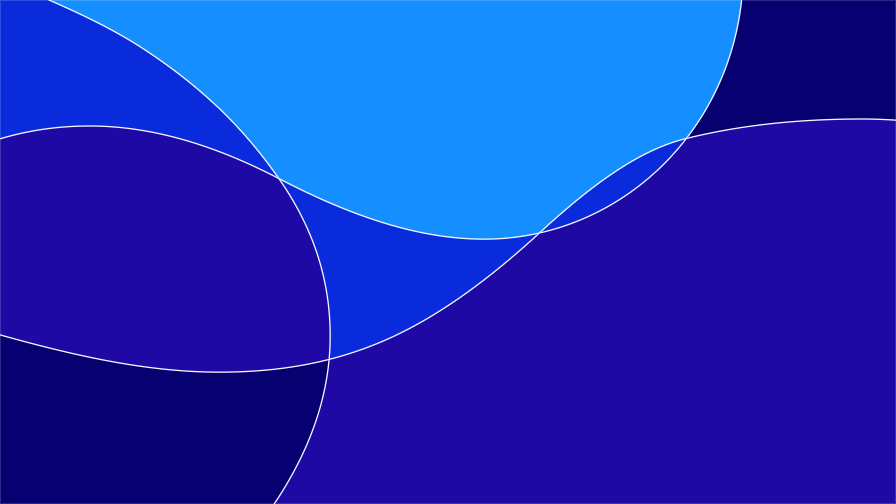
This background is drawn by a Shadertoy shader. Its source:

```glsl
const vec3 DARK   = vec3(0.027, 0.000, 0.440);
const vec3 PURPLE = vec3(0.118, 0.035, 0.643);
const vec3 BLUE   = vec3(0.040, 0.170, 0.860);
const vec3 SKY    = vec3(0.082, 0.560, 1.000);
const vec3 LINE   = vec3(0.96, 0.97, 1.0);

const float ASPECT = 16.0 / 9.0;
const float LINE_HALF_WIDTH = 0.0013;
const float FRAME_STRENGTH = 0.25;
const float CORNER_START = 1.2;

// Bowl that continues the middle wave on the right
const vec2 BOWL_CENTER = vec2(0.9606, 1.0579);
const vec2 BOWL_RADII  = vec2(0.5139, 0.5324);

// Curve knots: position along the axis, height, slope
const vec3 KNOTS[16] = vec3[16](
    // Left arc, running upwards
    vec3(0.0, 0.544, 0.67), vec3(0.3333, 0.6551, 0.0), vec3(0.6458, 0.5532, -0.7),
    vec3(0.9074, 0.2778, -1.55), vec3(1.0, 0.0972, -2.3),
    // Middle wave
    vec3(0.0, 0.7245, 0.3), vec3(0.1782, 0.75, 0.0),
    vec3(0.5532, 0.6458, -0.52), vec3(0.9606, 0.5255, 0.0),
    // Lower wave
    vec3(0.0, 0.3356, -0.28), vec3(0.4352, 0.2616, 0.0), vec3(0.7824, 0.3333, 0.47),
    vec3(1.0694, 0.537, 0.92), vec3(1.3588, 0.7245, 0.25), vec3(1.713, 0.7639, 0.0),
    vec3(1.7778, 0.7616, -0.06)
);

// Signed distance to a smooth curve through a run of knots
float curveDistance(vec2 p, int first, int last) {
    int i = first;
    while (i < last - 1 && p.x > KNOTS[i + 1].x) i++;
    vec3 a = KNOTS[i], b = KNOTS[i + 1];
    float span = b.x - a.x;
    float t = (p.x - a.x) / span;
    float rise = b.y - a.y, m0 = a.z * span, m1 = b.z * span;
    float c2 = 3.0 * rise - 2.0 * m0 - m1;
    float c3 = m0 + m1 - 2.0 * rise;
    float height = a.y + t * (m0 + t * (c2 + t * c3));
    float slope = (m0 + t * (2.0 * c2 + 3.0 * t * c3)) / span;
    return (p.y - height) / sqrt(1.0 + slope * slope);
}

// Approximate ellipse distance, positive inside
float bowlDistance(vec2 p) {
    vec2 e = (p - BOWL_CENTER) / BOWL_RADII;
    float k = length(e);
    return (1.0 - k) * k / max(length(e / BOWL_RADII), 1e-4);
}

float coverage(float d, float px) {
    return clamp(d / px + 0.5, 0.0, 1.0);
}

float stroke(float d, float px) {
    return coverage(d + LINE_HALF_WIDTH, px) - coverage(d - LINE_HALF_WIDTH, px);
}

void mainImage(out vec4 fragColor, in vec2 fragCoord) {
    vec2 size = vec2(ASPECT, 1.0);
    vec2 p = fragCoord / iResolution.xy * size;
    float px = 1.0 / iResolution.y;

    float arc = curveDistance(p.yx, 0, 4);
    float wave = p.x < BOWL_CENTER.x ? curveDistance(p, 5, 8) : bowlDistance(p);
    float low = curveDistance(p, 9, 15);

    // Each overlap lifts the fill by one shade
    float a = coverage(arc, px), b = coverage(wave, px), c = coverage(low, px);
    float level = a + b + c;
    vec3 color = mix(DARK, PURPLE, clamp(level, 0.0, 1.0));
    color = mix(color, BLUE, clamp(level - 1.0, 0.0, 1.0));
    color = mix(color, SKY, clamp(level - 2.0, 0.0, 1.0));

    // Dark upper right corner
    color = mix(color, DARK, a * c * (1.0 - b) * step(CORNER_START, p.x));

    // Thin outlines and faint frame
    float outline = max(stroke(arc, px), max(stroke(wave, px), stroke(low, px)));
    vec2 border = min(p, size - p);
    float frame = coverage(LINE_HALF_WIDTH - min(border.x, border.y), px);
    color = mix(color, LINE, max(outline, FRAME_STRENGTH * frame));

    fragColor = vec4(color, 1.0);
}
```
